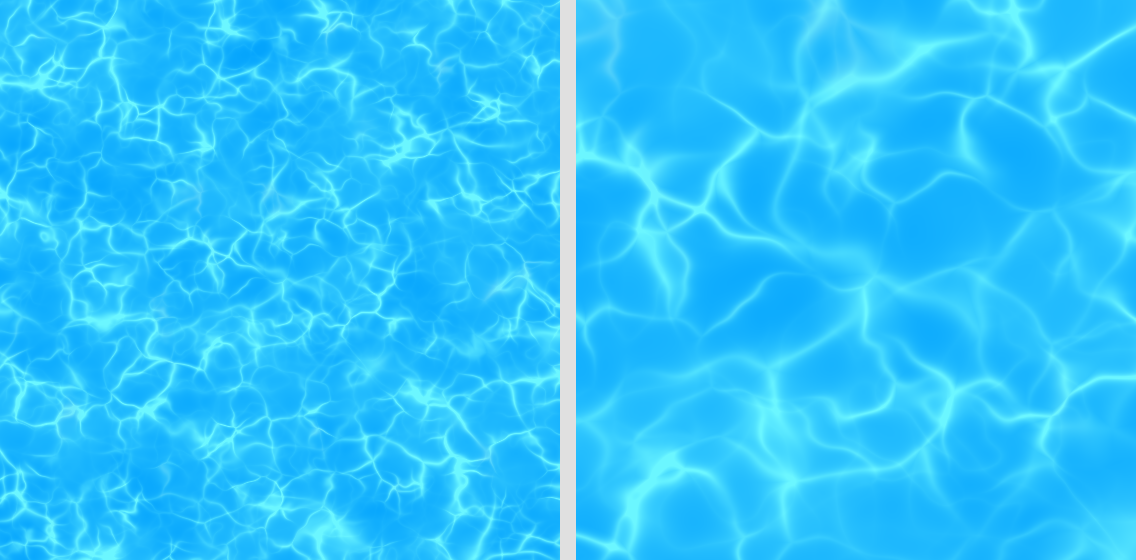
Left, the full canvas; right, a detail of the centre.
Reproduce this texture procedurally as a three.js fragment shader.

```glsl
// Sunlit pool water: a web of soft cyan caustic lines over hazy bright blue.
varying vec2 vUv;

const vec3 DEEP_BLUE = vec3(0.020, 0.645, 0.990);
const vec3 LIGHT_CYAN = vec3(0.420, 0.965, 1.000);
const vec3 PALE_LILAC = vec3(0.420, 0.760, 0.960);

const int WEB_LAYERS = 3;
const float WEB_SCALE = 9.0;       // cells across in the coarsest web
const float WEB_GROWTH = 1.36;     // scale ratio between webs
const float CORE_WIDTH = 0.065;    // in cells
const float GLOW_WIDTH = 0.24;     // in cells
const float CORE_LIGHT = 0.62;
const float GLOW_LIGHT = 0.13;

const float HAZE_SCALE = 5.0;
const float HAZE_BASE = 0.10;
const float HAZE_CONTRAST = 0.36;
const float WISP_SCALE = 10.0;
const float WISP_LIGHT = 0.17;
const float LILAC_AMOUNT = 0.30;

vec2 hash2(vec2 p) {
  vec3 q = fract(p.xyx * vec3(0.1031, 0.1030, 0.0973));
  q += dot(q, q.yzx + 33.33);
  return fract((q.xx + q.yz) * q.zy);
}

vec2 gradientAt(vec2 cell) {
  float angle = 6.28319 * hash2(cell).x;
  return vec2(cos(angle), sin(angle));
}

// Gradient noise, roughly -1 to 1
float noise(vec2 p) {
  vec2 i = floor(p);
  vec2 f = fract(p);
  vec2 u = f * f * f * (f * (f * 6.0 - 15.0) + 10.0);
  vec2 e = vec2(1.0, 0.0);
  float low = mix(dot(gradientAt(i), f),
                  dot(gradientAt(i + e.xy), f - e.xy), u.x);
  float high = mix(dot(gradientAt(i + e.yx), f - e.yx),
                   dot(gradientAt(i + e.xx), f - e.xx), u.x);
  return 1.4 * mix(low, high, u.y);
}

float fbm(vec2 p) {
  float sum = 0.0;
  float amplitude = 0.5;
  for (int i = 0; i < 4; i++) {
    sum += amplitude * noise(p);
    p = mat2(1.6, 1.2, -1.2, 1.6) * p + 17.3;
    amplitude *= 0.5;
  }
  return sum;
}

vec2 warp(vec2 p) {
  vec2 broad = vec2(noise(p * 0.9 + 31.7), noise(p * 0.9 + 74.2));
  vec2 fine = vec2(noise(p * 2.7 + 12.4), noise(p * 2.7 + 53.9));
  return p + 0.38 * broad + 0.11 * fine;
}

// Gap between the two nearest cell points: zero on the cell borders
float cellGap(vec2 p) {
  vec2 cell = floor(p);
  float nearest = 8.0;
  float second = 8.0;
  for (int y = -1; y <= 1; y++) {
    for (int x = -1; x <= 1; x++) {
      vec2 corner = cell + vec2(float(x), float(y));
      float d = distance(p, corner + 0.06 + 0.88 * hash2(corner));
      second = min(second, max(nearest, d));
      nearest = min(nearest, d);
    }
  }
  return second - nearest;
}

// Bright lines that fade in and out, with a soft glow around them
float causticWeb(vec2 p) {
  float gap = cellGap(warp(p));
  float strength = smoothstep(-0.25, 0.65, noise(p * 0.75 + 91.3));
  float width = CORE_WIDTH * (0.75 + 0.5 * strength);
  float core = exp(-(sqrt(gap * gap + 0.0009) - 0.03) / width);
  float glow = exp(-gap / GLOW_WIDTH);
  return CORE_LIGHT * core * strength + GLOW_LIGHT * glow * (0.4 + strength);
}

// Thin veils along the zero lines of warped noise
float wisps(vec2 p) {
  float ridge = exp(-8.0 * abs(noise(warp(p))));
  return ridge * smoothstep(-0.4, 0.6, noise(p * 0.5 + 43.1));
}

void main() {
  vec2 p = vUv;
  float light = HAZE_BASE + HAZE_CONTRAST * fbm(p * HAZE_SCALE + 5.2);

  // Overlapping webs, each finer than the last
  float scale = WEB_SCALE;
  for (int i = 0; i < WEB_LAYERS; i++) {
    light += causticWeb(p * scale * vec2(0.92, 1.06) + 23.7 * float(i));
    scale *= WEB_GROWTH;
  }
  light += WISP_LIGHT * wisps(p * WISP_SCALE + 61.0);
  light += WISP_LIGHT * wisps(p * WISP_SCALE * 1.9 + 137.0);

  // Blue to cyan, with a few faint lilac smudges
  vec3 color = mix(DEEP_BLUE, LIGHT_CYAN, clamp(light, 0.0, 1.0));
  float smudge = smoothstep(0.35, 0.75, noise(p * vec2(12.0, 7.0) + 211.0));
  color = mix(color, PALE_LILAC, LILAC_AMOUNT * smudge * smoothstep(0.2, 0.6, light));
  gl_FragColor = vec4(color, 1.0);
}
```
